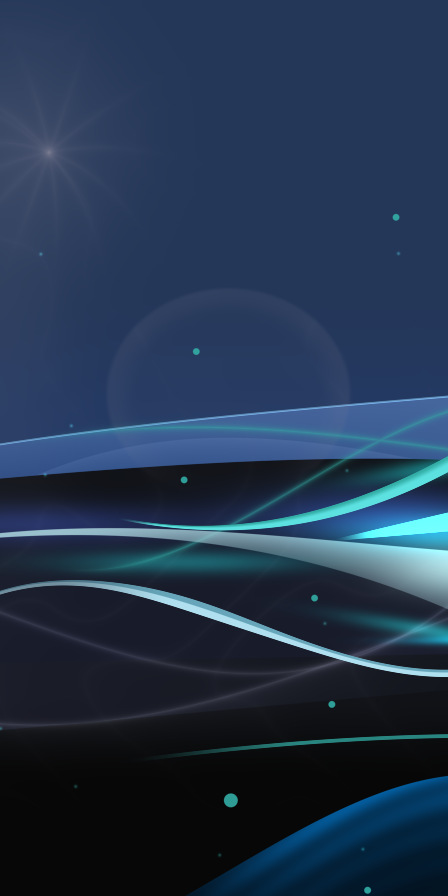
Reproduce this background procedurally as a WebGL 1 fragment shader.

```glsl
precision highp float;
// Night-blue backdrop with smoke, a glassy band, luminous ribbons and teal sparks.
uniform vec2 u_resolution;
#define SKY vec3(0.142, 0.215, 0.345)
#define NIGHT vec3(0.062, 0.07, 0.088)
#define GLASS vec3(0.225, 0.35, 0.57)
#define TEAL vec3(0.2, 0.68, 0.65)
#define CYAN vec3(0.36, 0.88, 0.88)
#define PALE vec3(0.64, 0.8, 0.84)
#define SMOKE vec3(0.5, 0.5, 0.58)
#define DEEP vec3(0.0, 0.32, 0.54)
#define SPARKS 7
#define DUST 10

float px;

// Cubic height through four values at x = 0, 1/3, 2/3 and 1
float curve(float x, float a, float b, float c, float d) {
  float t = 3.0 * x;
  float bend = (c - 2.0 * b + a) / 2.0;
  float twist = (d - 3.0 * c + 3.0 * b - a) / 6.0;
  return a + t * (b - a + (t - 1.0) * (bend + (t - 2.0) * twist));
}
float fill(float d) { return smoothstep(-px, px, d); }
float between(float y, float top, float end) { return fill(y - top) * fill(end - y); }
float line(float d, float w) { return 1.0 - smoothstep(w, w + 1.5 * px, abs(d)); }
float strand(float d) { return exp(-abs(d) * 170.0); }
float glow(vec2 p, float x, float y, float rx, float ry) {
  vec2 q = (p - vec2(x, y)) / vec2(rx, ry);
  return exp(-dot(q, q));
}
float hash(float n) { return fract(sin(n * 91.7) * 437.58); }

// Folded wisps from warped, layered sines
float wisps(vec2 p) {
  vec2 q = p + 0.09 * sin(p.yx * 9.0 + vec2(0.4, 1.7));
  q += 0.04 * sin(q.yx * 21.0 + vec2(2.1, 0.6));
  float ridge = 1.0 - abs(sin(q.x * 11.0 + 3.0 * sin(q.y * 5.0)));
  return 0.35 * ridge + 0.65 * pow(ridge, 7.0);
}

// Upper-left smoke and an arched veil
float smoke(vec2 p) {
  float haze = 0.2 * glow(p, 0.05, 0.32, 0.22, 0.24) + 0.1 * glow(p, 0.0, 0.75, 0.15, 0.5);
  float threads = 0.0;
  for (int i = 0; i < 6; i++) {
    float k = float(i);
    float a = 0.35 + 0.52 * k;
    vec2 q = mat2(cos(a), -sin(a), sin(a), cos(a)) * (p - vec2(0.11, 0.34));
    threads += exp(-abs(q.y - (1.4 - 0.45 * k) * q.x * q.x) * 110.0 - dot(q, q) * 32.0);
  }
  float r = length((p - vec2(0.51, 0.88)) / vec2(0.27, 0.235));
  float arch = (1.0 - smoothstep(0.98, 1.03, r)) * (0.035 + 0.09 * smoothstep(0.72, 0.98, r));
  arch *= 1.0 - smoothstep(0.95, 1.12, p.y);
  float veil = 0.055 * glow(p, 0.5, 1.35, 0.7, 0.33);
  return haze + 0.12 * threads + arch + wisps(p) * (0.3 * haze + 0.3 * arch + veil);
}

void main() {
  // x runs 0..1 to the right, y runs 0..2 downward
  vec2 p = vec2(0.0, 2.0) + gl_FragCoord.xy / u_resolution * vec2(1.0, -2.0);
  px = 1.5 / u_resolution.y;
  float x = p.x, y = p.y;

  // Sky, dark field and its violet layers
  float bandTop = curve(x, 0.992, 0.948, 0.914, 0.885);
  float bandEnd = curve(x, 1.068, 1.042, 1.026, 1.026);
  float below = fill(y - bandEnd), layer = 1.48 - 0.02 * x;
  vec3 sky = SKY + vec3(0.0, 0.01, 0.045) * smoothstep(0.6, 1.0, y);
  vec3 night = mix(NIGHT, vec3(0.026), smoothstep(1.55, 1.75, y));
  night += vec3(0.03, 0.035, 0.075) * smoothstep(1.12, 1.3, y) * fill(layer - y);
  night += vec3(0.04, 0.04, 0.07) * between(y, layer, 1.63 - 0.09 * x) * (1.0 - 0.6 * x);
  vec3 col = mix(sky, night, below);

  // Glass band with a bright rim
  float fold = y - curve(x, 1.1, 0.99, 0.985, 1.04);
  vec3 glass = GLASS + 0.05 * (x - (y - bandTop) / (bandEnd - bandTop));
  glass += 0.05 * fill(fold) * exp(-max(fold, 0.0) * 25.0);
  col = mix(col, glass, between(y, bandTop, bandEnd));
  col += vec3(0.2, 0.3, 0.3) * line(y - bandTop, 0.001);
  col = mix(col, SMOKE, smoke(p));

  // Soft coloured light
  col += below * vec3(0.07, 0.11, 0.28) * glow(p, 0.08, 1.17, 0.38, 0.045);
  col += below * vec3(0.1, 0.18, 0.42) * glow(p, 0.86, 1.15, 0.3, 0.06);
  float light = 0.7 * glow(p, 0.42, 1.255, 0.27, 0.025) + glow(p, 1.0, 1.415 - 0.17 * (1.0 - x), 0.2, 0.018);
  light += below * glow(p, 1.0, 1.04 + 0.15 * (1.0 - x), 0.18, 0.022);
  col += vec3(0.03, 0.41, 0.4) * light + vec3(0.0, 0.3, 0.36) * glow(p, 1.0, 1.43, 0.12, 0.01);

  // Fine grey and teal strands
  float grey = y - curve(x, 1.615, 1.594, 1.505, 1.38);
  float dip = strand(y - curve(x, 1.367, 1.474, 1.497, 1.354));
  col += SMOKE * (0.22 * (dip + strand(grey)) + 0.07 * fill(grey) * exp(-max(grey, 0.0) * 22.0));
  float sweep = strand(y - curve(x, 1.224, 1.25, 1.086, 0.919)) * smoothstep(0.1, 0.4, x);
  float crest = strand(y - curve(x, 1.003, 0.956, 0.964, 1.003)) * smoothstep(0.0, 0.4, x);
  float low = line(y - curve(x, 1.74, 1.693, 1.659, 1.643), 0.003) * smoothstep(0.27, 0.7, x);
  col = mix(col, TEAL, max(0.6 * max(sweep, crest), 0.75 * low));

  // Broad pale ribbon, flare and upper cyan ribbon
  float top = curve(x, 1.19, 1.18, 1.2, 1.229), end = curve(x, 1.2, 1.2, 1.25, 1.36);
  float across = clamp((y - top) / (end - top), 0.0, 1.0);
  float alpha = mix(0.92, 0.75 - 0.42 * across, smoothstep(0.1, 0.7, x));
  col = mix(col, PALE, between(y, top, end) * alpha);
  float flare = line(y - 1.205 + 0.16 * (x - 0.75), 0.001 + 0.075 * max(x - 0.75, 0.0));
  col = mix(col, vec3(0.4, 0.96, 0.94), flare * smoothstep(0.74, 0.86, x));
  col += vec3(0.03, 0.5, 0.52) * glow(p, 1.0, 1.19, 0.22, 0.04);
  col += vec3(0.25, 0.32, 0.3) * glow(p, 1.03, 1.27, 0.16, 0.06);
  float upper = y - curve(x, 1.068, 1.169, 1.159, 1.036);
  float width = 0.001 + 0.016 * smoothstep(0.26, 1.05, x);
  vec3 tint = mix(CYAN, TEAL, smoothstep(-0.2, 1.0, -upper / width));
  col = mix(col, tint, line(upper, width) * smoothstep(0.26, 0.36, x));

  // Lower icy ribbon
  float icy = y - curve(x, 1.323, 1.325, 1.435, 1.503);
  width = 0.003 + 0.009 * glow(p, 0.44, y, 0.2, 1.0) + 0.004 * x;
  tint = mix(vec3(0.42, 0.68, 0.76), vec3(0.72, 0.92, 0.98), fill(icy + 0.002));
  col = mix(col, tint, line(icy, width) * (0.55 + 0.4 * smoothstep(0.1, 0.4, x)));

  // Blue wave in the corner
  float wave = y - curve(x, 2.16, 2.044, 1.854, 1.732);
  float sheen = exp(-max(wave, 0.0) * 9.0) * (0.85 + 0.15 * sin(wave * 90.0 + 9.0 * x));
  col = mix(col, vec3(0.01, 0.05, 0.09) + DEEP * sheen * smoothstep(0.3, 0.75, x), fill(wave));

  // Sparks winding downward, then dust
  for (int i = 0; i < SPARKS; i++) {
    float k = float(i);
    float sx = 0.634 + 0.2 * cos(1.9 * k) - 0.11 * sin(0.85 * k) + 0.05 * cos(2.9 * k);
    float d = length(p - vec2(sx, 0.485 + 0.25 * k + 0.1 * sin(0.52 * k)));
    float r = 0.0075 + 0.008 * exp(-4.0 * (k - 5.0) * (k - 5.0));
    col = mix(col, TEAL, 0.9 * fill(r - d));
  }
  for (int i = 1; i <= DUST; i++) {
    float k = float(i);
    col += TEAL * 0.4 * glow(p, hash(k), 0.4 + 1.55 * hash(k + 31.0), 0.0035, 0.0035);
  }
  gl_FragColor = vec4(clamp(col, 0.0, 1.0), 1.0);
}
```
